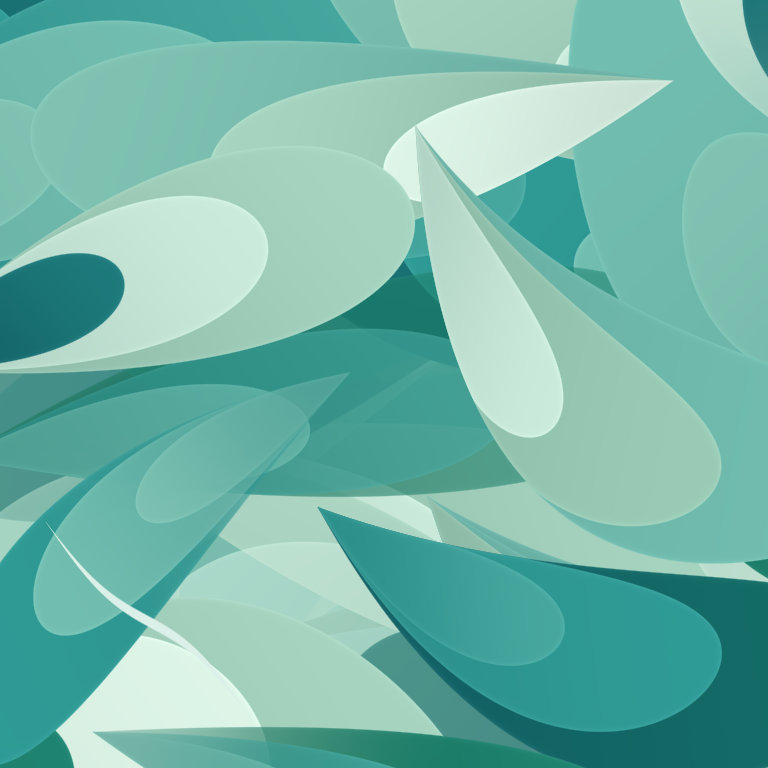
Write a WebGL 1 fragment shader that draws this background.

```glsl
precision highp float;
// Layered swooshes in teal, green and pale mint. Each layer is a bent teardrop
// holding smaller ones that share its tip, so they read as sweeping bands.
// Low-discrepancy sequences spread the places and the palette shares evenly.
uniform vec2 u_resolution;

#define LAYERS 26
#define BANDS 3
#define SIZE_BACK 0.64
#define SIZE_FRONT 0.34
#define BAND_SHRINK 0.27
#define BAND_TONE 0.17
#define TONE_DRIFT 0.14
#define RIM 0.05
#define SEED 3.0

float hash(float n) {
  return fract(sin(n * 12.9898 + SEED) * 43758.5);
}

mat2 rotation(float a) {
  return mat2(cos(a), -sin(a), sin(a), cos(a));
}

// Tone 0..1 runs from dark to pale; each step is as wide as its colour's share.
vec3 palette(float tone) {
  vec3 c = vec3(0.07, 0.39, 0.41);
  c = mix(c, vec3(0.08, 0.45, 0.35), step(0.10, tone));
  c = mix(c, vec3(0.18, 0.59, 0.57), step(0.18, tone));
  c = mix(c, vec3(0.43, 0.72, 0.67), step(0.40, tone));
  c = mix(c, vec3(0.58, 0.77, 0.69), step(0.66, tone));
  c = mix(c, vec3(0.73, 0.87, 0.81), step(0.81, tone));
  return mix(c, vec3(0.84, 0.93, 0.88), step(0.95, tone));
}

// Approximate distance to a drop with its tip at x = -1 and round end at x = 1.
// Slope is the local shear of q, used to keep the edge width even.
float teardrop(vec2 q, float slope, float girth) {
  float u = 1.0 + q.x;
  float w = 0.84 * girth * girth;
  float g = q.y * q.y - w * u * u * (1.0 - q.x);
  vec2 grad = vec2(2.0 * q.y * slope - w * u * (1.0 - 3.0 * q.x), 2.0 * q.y);
  return max(g / max(length(grad), 0.001), -u);
}

float coverage(float d, float pixel) {
  return clamp(0.5 - d / pixel, 0.0, 1.0);
}

// Flat palette colour drifting towards its lighter neighbour along the band.
vec3 bandColor(float tone, vec2 q) {
  float along = smoothstep(-1.0, 1.0, q.x + 0.4 * q.y);
  vec3 lighter = palette(min(tone + TONE_DRIFT, 0.99));
  vec3 c = mix(palette(tone), lighter, 0.35 * along);
  return c * (0.95 + 0.08 * along);
}

vec3 addSwoosh(vec3 color, vec2 p, float i, float pixel) {
  // Placement: left side falls to the right, right side rises in bowl arcs
  vec2 center = fract(vec2(0.7549, 0.5698) * i + 0.37) * 1.2 - 0.1;
  float size = mix(SIZE_BACK, SIZE_FRONT, i / float(LAYERS));
  size *= 0.85 + 0.3 * hash(i + 0.1);
  float angle = mix(-0.8, 0.65, center.x) + 0.9 * (hash(i + 0.2) - 0.5);
  float bend = mix(0.32, -0.48, center.x) + 0.3 * (hash(i + 0.3) - 0.5);
  float girth = mix(0.26, 0.55, hash(i + 0.4));
  float lean = 0.2 * (hash(i + 0.5) - 0.5);

  vec2 local = rotation(-angle) * (p - center) / size;
  local.x *= hash(i + 0.6) < 0.5 ? -1.0 : 1.0;
  local.y += bend * local.x * local.x;

  // Some layers fade out towards the tip, some are glassy
  float fade = mix(0.3, 1.0, smoothstep(-1.0, 0.3, local.x));
  float opacity = hash(i + 0.7) < 0.3 ? fade : 1.0;
  opacity *= hash(i + 0.8) < 0.2 ? 0.6 : 1.0;

  // Nested bands pivot about the shared tip and stay inside the outer one
  float outer = -1.0;
  for (int j = 0; j < BANDS; j++) {
    float k = float(j);
    float shrink = 1.0 - BAND_SHRINK * k;
    float u = local.x + 1.0;
    vec2 q = vec2(u / shrink - 1.0, (local.y - k * lean * u) / shrink);
    float slope = 2.0 * bend * local.x - k * lean;
    float d = max(teardrop(q, slope, girth) * shrink * size, outer);
    if (j == 0) outer = d;
    float tone = fract(i * 0.618 + k * BAND_TONE + 0.28);
    vec3 fill = bandColor(tone, q) + RIM * exp(-abs(d) * 350.0);
    color = mix(color, fill, coverage(d, pixel) * opacity);
  }
  return color;
}

// Fine white stroke, tapered at both ends.
vec3 addStroke(vec3 color, vec2 p, float pixel) {
  float s = clamp((p.x - 0.06) / 0.27, 0.0, 1.0);
  float path = mix(0.32, 0.06, s) - 0.018 * sin(6.2832 * s);
  float d = abs(p.y - path) * 0.72 - 0.005 * sin(3.1416 * s);
  float inside = step(0.001, s) * step(s, 0.999);
  return mix(color, vec3(0.86, 0.94, 0.91), coverage(d, pixel) * inside);
}

void main() {
  float side = min(u_resolution.x, u_resolution.y);
  vec2 p = gl_FragCoord.xy / side;
  float pixel = 1.3 / side;

  // Soft mint ground
  float wave = 0.5 + 0.3 * sin(3.0 * p.x + 2.0 * p.y) + 0.2 * sin(5.0 * p.y - 2.0 * p.x);
  vec3 color = mix(palette(0.5), palette(0.85), wave);

  for (int i = 0; i < LAYERS; i++) color = addSwoosh(color, p, float(i), pixel);
  color = addStroke(color, p, pixel);
  gl_FragColor = vec4(clamp(color, 0.0, 1.0), 1.0);
}
```
